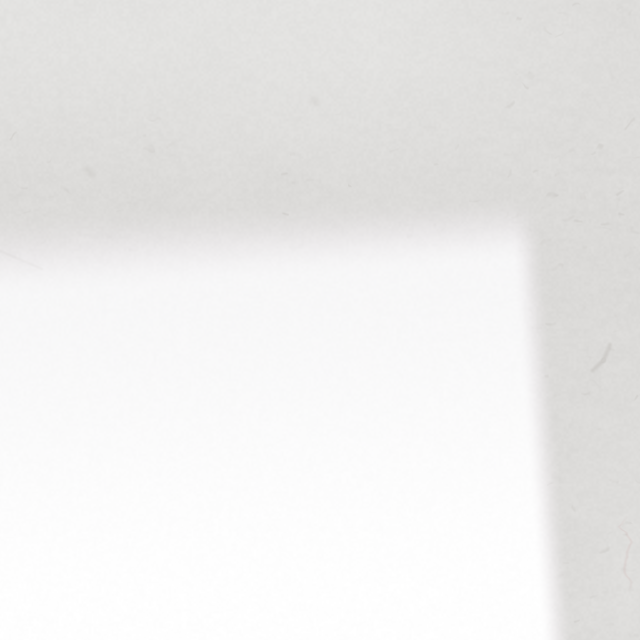
Write a WebGL 2 fragment shader that draws this texture.

```glsl
#version 300 es
precision highp float;

uniform vec2 u_resolution;
out vec4 fragColor;

// Surface colours
const vec3 WALL_BRIGHT = vec3(0.889, 0.887, 0.880);
const vec3 WALL_DIM = vec3(0.861, 0.857, 0.849);
const vec3 LIGHT_EDGE = vec3(0.968, 0.967, 0.969);
const vec3 LIGHT_CORE = vec3(0.996);
const vec3 PENUMBRA_TINT = vec3(0.002, -0.003, 0.002);
const vec3 SPECK_SHADE = vec3(0.050, 0.054, 0.058);
const vec3 CRACK_SHADE = vec3(0.012, 0.035, 0.035);

// Light patch: edge height and slope, side position and slope, softness
const vec2 TOP_EDGE = vec2(0.602, 0.052);
const vec2 SIDE_EDGE = vec2(0.871, -0.077);
const vec2 TOP_SOFTNESS = vec2(0.070, 0.052);
const float SIDE_SOFTNESS = 0.026;

// Plaster detail
const float GRAIN_SCALE = 256.0;
const float GRAIN_AMOUNT = 0.015;
const float MOTTLE_AMOUNT = 0.010;
const float FIBRE_AMOUNT = 0.014;
const float SPECK_CELLS = 40.0;
const float SPECK_WIDTH = 0.17;

float hash(vec2 p) {
  vec3 q = fract(p.xyx * vec3(0.1031, 0.1030, 0.0973));
  q += dot(q, q.yzx + 33.33);
  return fract((q.x + q.y) * q.z);
}

float valueNoise(vec2 p) {
  vec2 cell = floor(p), f = fract(p);
  f = f * f * (3.0 - 2.0 * f);
  float low = mix(hash(cell), hash(cell + vec2(1, 0)), f.x);
  float high = mix(hash(cell + vec2(0, 1)), hash(cell + vec2(1, 1)), f.x);
  return mix(low, high, f.y);
}

float fbm(vec2 p) {
  float sum = 0.0, weight = 0.5;
  for (int i = 0; i < 4; i++) {
    sum += weight * valueNoise(p);
    p = p * 2.03 + 17.0;
    weight *= 0.5;
  }
  return sum;
}

float segmentDistance(vec2 p, vec2 a, vec2 b) {
  vec2 pa = p - a, ba = b - a;
  return length(pa - ba * clamp(dot(pa, ba) / dot(ba, ba), 0.0, 1.0));
}

float stroke(vec2 p, vec2 a, vec2 b, float width) {
  return 1.0 - smoothstep(0.0, width, segmentDistance(p, a, b));
}

// Short, faint, slightly tilted flecks, one candidate per grid cell
float specks(vec2 uv, float density) {
  vec2 p = uv * SPECK_CELLS;
  p += 0.4 * vec2(valueNoise(p * 2.0), valueNoise(p * 2.0 + 40.0));
  float total = 0.0;
  for (int y = -1; y <= 1; y++) {
    for (int x = -1; x <= 1; x++) {
      vec2 cell = floor(p) + vec2(x, y);
      vec2 center = cell + vec2(hash(cell + 5.0), hash(cell + 19.0));
      float angle = 1.2 * (hash(cell + 31.0) - 0.4);
      vec2 arm = vec2(cos(angle), sin(angle)) * mix(0.03, 0.32, hash(cell + 47.0));
      float present = smoothstep(0.0, 0.1, density - hash(cell + 61.0));
      float strength = hash(cell + 83.0);
      strength = mix(0.15, 0.75, strength * strength);
      total += present * strength * stroke(p, center - arm, center + arm, SPECK_WIDTH);
    }
  }
  return min(total, 1.0) * mix(0.4, 1.2, valueNoise(p * 3.0));
}

void main() {
  vec2 uv = gl_FragCoord.xy / u_resolution;

  // Soft-edged light patch
  float topGap = TOP_EDGE.x + TOP_EDGE.y * uv.x - uv.y;
  float sideGap = SIDE_EDGE.x + SIDE_EDGE.y * uv.y - uv.x;
  float topSoftness = mix(TOP_SOFTNESS.x, TOP_SOFTNESS.y, uv.x);
  float light = smoothstep(-topSoftness, topSoftness, topGap)
              * smoothstep(-SIDE_SOFTNESS, SIDE_SOFTNESS, sideGap);

  // Wall: brighter at the upper left, dimmer beside the patch
  float rise = smoothstep(0.68, 0.96, uv.y + 0.04 * uv.x);
  float wallGlow = rise * (1.0 - 0.75 * smoothstep(0.55, 1.0, uv.x));
  wallGlow += 0.40 * smoothstep(0.85, 1.0, uv.x) * (1.0 - smoothstep(0.1, 0.6, uv.y));
  vec3 wall = mix(WALL_DIM, WALL_BRIGHT, wallGlow);
  wall += MOTTLE_AMOUNT * (fbm(uv * vec2(9.0, 14.0)) - 0.47);

  // Fibres and flecks gather along the right side and above the patch
  float rightSide = smoothstep(0.78, 0.90, uv.x);
  float band = smoothstep(0.58, 0.66, uv.y) * (1.0 - smoothstep(0.72, 0.84, uv.y));
  float roughness = 0.5 + 0.3 * band + 0.5 * rightSide;
  wall += FIBRE_AMOUNT * roughness * (fbm(uv * vec2(38.0, 75.0)) - 0.47);
  float density = 0.10 + 0.20 * band + 0.30 * rightSide;
  wall -= SPECK_SHADE * specks(uv, density);

  // Larger marks: curved scratch, two smudges, fine thread
  float marks = 0.9 * stroke(uv, vec2(0.926, 0.421), vec2(0.943, 0.437), 0.006);
  marks += 0.9 * stroke(uv, vec2(0.943, 0.437), vec2(0.953, 0.461), 0.006);
  marks += 0.5 * stroke(uv, vec2(0.489, 0.843), vec2(0.493, 0.841), 0.012);
  marks += 0.5 * stroke(uv, vec2(0.136, 0.735), vec2(0.144, 0.727), 0.010);
  wall -= SPECK_SHADE * min(marks, 1.0);
  float thread = stroke(uv, vec2(0.0, 0.608), vec2(0.065, 0.580), 0.004);

  // Wandering reddish crack near the lower right
  float crackPath = 0.983 + 0.045 * (fbm(vec2(uv.y * 28.0, 3.0)) - 0.47);
  float crackSpan = smoothstep(0.07, 0.10, uv.y) * (1.0 - smoothstep(0.17, 0.20, uv.y));
  float crack = crackSpan * (1.0 - smoothstep(0.0, 0.004, abs(uv.x - crackPath)));
  wall -= CRACK_SHADE * crack;

  // Combine, with a faint warm penumbra and fine grain
  vec3 glow = mix(LIGHT_EDGE, LIGHT_CORE, smoothstep(0.0, 0.58, topGap));
  vec3 color = mix(wall, glow, light);
  color += PENUMBRA_TINT * 4.0 * light * (1.0 - light);
  color -= 0.35 * SPECK_SHADE * thread;
  float grain = valueNoise(uv * GRAIN_SCALE) + 0.5 * valueNoise(uv * GRAIN_SCALE * 0.5) - 0.75;
  color += GRAIN_AMOUNT * grain * mix(1.0, 0.5, light);
  fragColor = vec4(clamp(color, 0.0, 1.0), 1.0);
}
```
